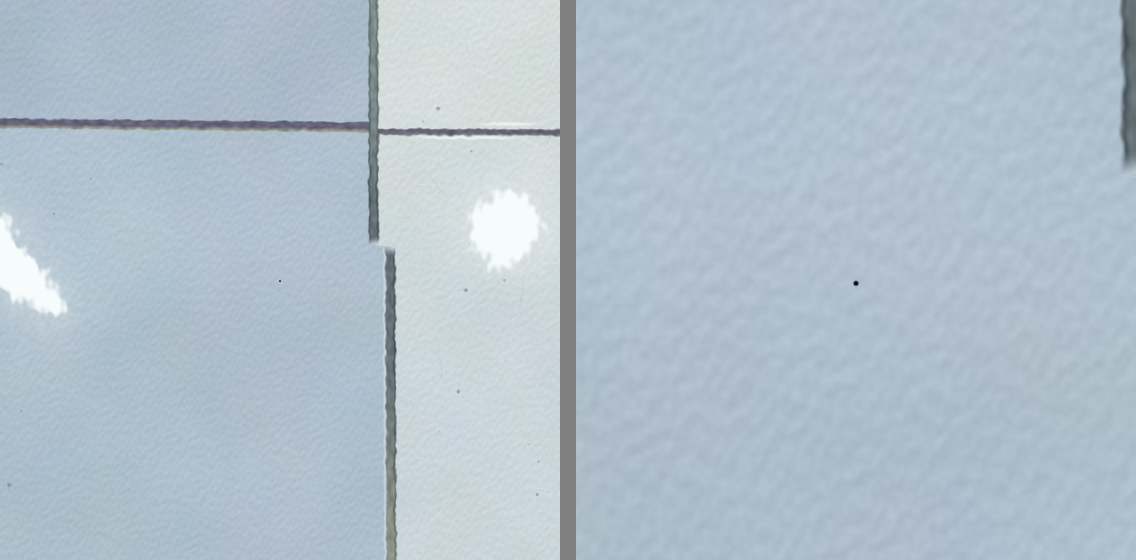
Left: the whole. Right: its middle third, enlarged.
Give the GLSL for this texture, as a WebGL 2 fragment shader.

```glsl
#version 300 es
precision highp float;
// Glossy pale floor tiles with stepped worn grout joints, lamp glare and light scuffs.
uniform vec2 u_resolution;
out vec4 outColor;

vec2 hash2(vec2 p) {
  vec3 q = fract(p.xyx * vec3(0.1031, 0.1030, 0.0973));
  q += dot(q, q.yzx + 33.33);
  return fract((q.xx + q.yz) * q.zy);
}

float gradientDot(vec2 cell, vec2 offset, vec2 f) {
  float a = 6.2832 * hash2(cell + offset + 50.0).x;
  return dot(vec2(cos(a), sin(a)), f - offset);
}

// Gradient noise, roughly -0.7 to 0.7
float noise(vec2 p) {
  vec2 i = floor(p), f = fract(p);
  vec2 u = f * f * f * (f * (f * 6.0 - 15.0) + 10.0);
  return mix(mix(gradientDot(i, vec2(0, 0), f), gradientDot(i, vec2(1, 0), f), u.x),
             mix(gradientDot(i, vec2(0, 1), f), gradientDot(i, vec2(1, 1), f), u.x), u.y);
}

float fbm(vec2 p) {
  float sum = 0.0, amp = 0.6;
  for (int i = 0; i < 4; i++) {
    sum += amp * noise(p);
    p = p * 2.03 + 7.1;
    amp *= 0.55;
  }
  return sum;
}

// Distance to a segment whose radius tapers from ra to rb
float taperedSegment(vec2 p, vec2 a, vec2 b, float ra, float rb) {
  vec2 d = b - a;
  float t = clamp(dot(p - a, d) / dot(d, d), 0.0, 1.0);
  return length(p - a - d * t) - mix(ra, rb, t);
}

float cover(float d, float soft) {
  return 1.0 - smoothstep(-soft, soft, d);
}

void main() {
  vec2 p = gl_FragCoord.xy / u_resolution;
  float edge = max(0.0013, 0.75 / min(u_resolution.x, u_resolution.y));
  float cloud = fbm(p * 4.0);

  // Joint positions: the vertical one steps sideways, the level one drops at the crossing
  float upper = smoothstep(0.558, 0.564, p.y);
  float jointX = mix(0.699 - 0.003 * p.y, 0.667, upper);
  float right = smoothstep(-0.006, 0.006, p.x - jointX);
  float jointY = mix(0.780 - 0.011 * p.x, 0.7645 - 0.004 * (p.x - 0.68), step(0.672, p.x));
  float above = smoothstep(-0.005, 0.005, p.y - jointY);

  // Tile faces with soft reflected light
  vec3 blueTile = vec3(0.675, 0.745, 0.795) + vec3(0.012, 0.0, 0.006) * smoothstep(0.25, 0.0, abs(p.x - 0.5));
  blueTile += 0.035 * exp(-7.0 * length(p - vec2(0.22, 0.62)));
  blueTile -= above * vec3(0.02, 0.025, 0.012) * (1.0 - p.x);
  vec3 paleTile = mix(vec3(0.79, 0.835, 0.855), vec3(0.83, 0.862, 0.857), smoothstep(0.25, 0.95, p.y));
  vec3 color = mix(blueTile, paleTile, right);
  color += 0.035 * cloud + 0.018 * vec3(noise(p * 9.0), 0.0, noise(p * 8.0 + 30.0));

  // Fine embossed grain, lit from one side
  vec2 grain = mat2(0.85, 0.5, -0.5, 0.85) * p * vec2(125.0, 85.0);
  float relief = noise(grain) - noise(grain + vec2(0.35, -0.3));
  color += 0.032 * relief + 0.02 * noise(p * 210.0);

  // Hairline scuffs on the pale tiles
  for (int i = 0; i < 14; i++) {
    vec2 h = hash2(vec2(i, 4)), k = hash2(vec2(i, 19));
    vec2 a = vec2(0.73 + 0.25 * h.x, h.y);
    vec2 b = a + vec2(0.08 * k.x - 0.02, 0.1 * k.y - 0.04);
    float scuff = cover(taperedSegment(p + 0.004 * noise(p * 30.0), a, b, 0.0008, 0.0003), edge);
    color += right * scuff * mix(-0.055, 0.045, step(0.6, k.x));
  }

  // Scattered dirt specks, denser on the right
  for (int i = 0; i < 16; i++) {
    vec2 h = hash2(vec2(i, 71));
    vec2 center = vec2(i < 10 ? 0.72 + 0.26 * h.x : 0.64 * h.x, 0.9 * h.y);
    float size = 0.0012 + 0.0025 * hash2(vec2(i, 8)).x;
    float d = length(p - center) - size - 0.002 * noise(p * 160.0);
    color = mix(color, vec3(0.45, 0.51, 0.54), 0.65 * cover(d, edge * 1.3));
  }
  color = mix(color, vec3(0.04), cover(length(p - vec2(0.5, 0.498)) - 0.0014, edge * 0.6));

  // Lamp glare with rippled rims and a faint halo
  float ripple = 0.018 * noise(p * 24.0) + 0.022 * noise(p * vec2(75.0, 48.0));
  float lamp = length((p - vec2(0.903, 0.592)) * vec2(1.0, 0.95)) - 0.063 + ripple;
  float streak = taperedSegment(p, vec2(-0.04, 0.575), vec2(0.09, 0.458), 0.058, 0.024) + ripple;
  float glare = max(cover(lamp, 0.013), cover(streak, 0.011));
  float halo = exp(-28.0 * max(min(lamp, streak), 0.0));
  color = mix(color, vec3(0.965, 0.985, 0.985), max(glare, 0.28 * halo));

  // Level joint: violet grey core, olive lower fringe, broken bright lips
  float wobble = 0.0025 * noise(p * 38.0) + 0.0025 * noise(p * 95.0);
  float dy = p.y - jointY + wobble;
  float halfY = mix(0.0085, 0.0058, right);
  float lip = right * cover(abs(dy + 0.010) - 0.002, 0.002) * smoothstep(0.12, 0.04, abs(p.x - 0.83));
  lip += right * cover(abs(dy - 0.015) - 0.002, 0.003) * smoothstep(0.07, 0.02, abs(p.x - 0.91));
  color = mix(color, vec3(0.95, 0.97, 0.97), 0.85 * lip);
  vec3 levelGrout = mix(vec3(0.56, 0.58, 0.52), vec3(0.40, 0.39, 0.47), smoothstep(-0.007, -0.001, dy));
  levelGrout += 0.10 * noise(p * vec2(70.0, 120.0));
  color = mix(color, levelGrout, cover(abs(dy) - halfY, edge * 1.6));

  // Upright joint: grey above, darker below and olive toward the bottom
  float dx = p.x - jointX + wobble;
  float shine = cover(abs(dx + 0.0115) - 0.0015, 0.002) * (1.0 - upper);
  color = mix(color, vec3(0.86, 0.90, 0.92), 0.6 * shine);
  vec3 uprightGrout = mix(vec3(0.54, 0.57, 0.52), vec3(0.39, 0.44, 0.46), smoothstep(0.0, 0.4, p.y));
  uprightGrout = mix(uprightGrout, vec3(0.50, 0.55, 0.55), upper * smoothstep(0.6, 0.85, p.y));
  uprightGrout -= 0.13 * smoothstep(0.003, 0.008, mix(dx, abs(dx), upper));
  uprightGrout += 0.10 * noise(p * vec2(120.0, 60.0));
  float ends = smoothstep(0.0, 0.018, abs(p.y - 0.561));
  color = mix(color, uprightGrout, ends * cover(abs(dx) - 0.0085, edge * 1.6));

  outColor = vec4(clamp(color, 0.0, 1.0), 1.0);
}
```
